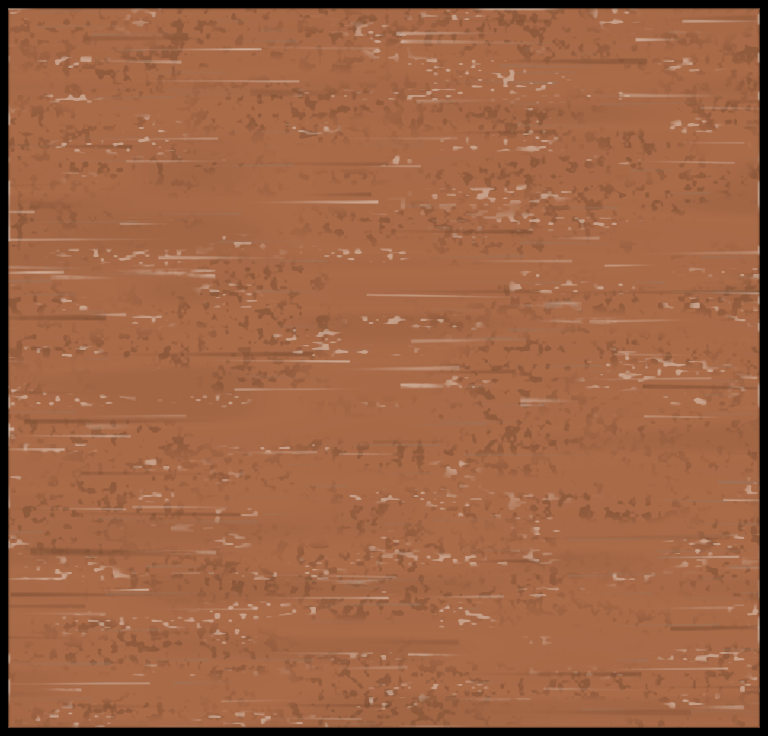
A WebGL 2 fragment shader for this texture:

```glsl
#version 300 es
precision highp float;

uniform vec2 u_resolution;
out vec4 outColor;

const vec3 BASE = vec3(0.665, 0.418, 0.283);
const vec3 DARK = vec3(0.43, 0.27, 0.175);
const vec3 GREY = vec3(0.59, 0.47, 0.39);
const vec3 PALE = vec3(0.86, 0.77, 0.71);
const float FRAME = 0.0108;
const float SPECK_STRENGTH = 0.42;
const float DARK_STRENGTH = 0.6;
const float GREY_STRENGTH = 0.55;
const float PALE_STRENGTH = 0.8;

vec4 hash4(vec2 cell, float seed) {
    vec4 q = fract(vec4(cell.xyx, seed) * vec4(0.1031, 0.1030, 0.0973, 0.1099));
    q += dot(q, q.wzxy + 33.33);
    return fract((q.xxyz + q.yzzw) * q.zywx);
}

float noise(vec2 p, float seed) {
    vec2 i = floor(p), f = fract(p);
    f = f * f * (3.0 - 2.0 * f);
    float a = hash4(i, seed).x;
    float b = hash4(i + vec2(1, 0), seed).x;
    float c = hash4(i + vec2(0, 1), seed).x;
    float d = hash4(i + vec2(1, 1), seed).x;
    return mix(mix(a, b, f.x), mix(c, d, f.x), f.y);
}

// Scattered brush strokes: thin at the tail, blunt and strong at the head
float strokes(vec2 p, vec2 cell, float density, float thickness, float seed) {
    float px = 1.0 / u_resolution.x;
    float cover = 0.0;
    vec2 home = floor(p / cell);
    for (int j = -1; j <= 1; j++)
    for (int i = -1; i <= 1; i++) {
        vec2 id = home + vec2(i, j);
        vec4 h = hash4(id, seed);
        vec4 k = hash4(id, seed + 7.0);
        if (h.x > density) continue;
        float len = cell.x * mix(0.25, 1.0, h.y);
        vec2 d = p - (id + h.zw) * cell;
        d.y -= (k.x - 0.5) * 0.035 * d.x;
        float along = d.x * (k.y < 0.5 ? -1.0 : 1.0) / len + 0.5;
        float halfWidth = thickness * mix(0.35, 1.0, k.z * k.z) * mix(0.3, 1.0, clamp(along, 0.0, 1.0));
        float body = 1.0 - smoothstep(halfWidth * 0.3, halfWidth + px, abs(d.y));
        float fade = smoothstep(0.0, 0.95, along) * (1.0 - smoothstep(1.0 - 2.0 * px / len, 1.0, along));
        cover = max(cover, body * fade * mix(0.35, 1.0, k.w));
    }
    return cover;
}

void main() {
    vec2 p = gl_FragCoord.xy / u_resolution.x;
    vec2 size = u_resolution / u_resolution.x;
    float px = 1.0 / u_resolution.x;

    // Broad tone and stretched patches
    float band = noise(p * vec2(4.0, 26.0), 1.0);
    float patches = 0.6 * noise(p * vec2(6.0, 30.0), 2.0) + 0.4 * noise(p * vec2(17.0, 55.0), 3.0);
    vec3 color = BASE * (1.0 + 0.035 * (band - 0.5));
    color = mix(color, DARK, 0.16 * smoothstep(0.55, 0.95, band));

    // Dark chipped grain
    float grain = 0.65 * noise(p * vec2(115.0, 125.0), 4.0) + 0.35 * noise(p * 240.0, 5.0);
    float specks = smoothstep(0.53, 0.72, grain) * smoothstep(0.28, 0.72, patches);
    color = mix(color, DARK, SPECK_STRENGTH * specks);

    // Brush strokes, broken up by bristle marks
    float bristle = noise(p * vec2(22.0, 330.0), 6.0);
    float darkStroke = strokes(p, vec2(0.38, 0.032), 0.48, 0.0075, 11.0);
    color = mix(color, DARK, DARK_STRENGTH * darkStroke * mix(0.6, 1.0, bristle));

    float greyStroke = strokes(p, vec2(0.22, 0.014), 0.42, 0.0024, 23.0);
    color = mix(color, GREY, GREY_STRENGTH * greyStroke * mix(0.5, 1.0, bristle));

    float paleStroke = strokes(p, vec2(0.24, 0.024), 0.34, 0.0032, 37.0);
    color = mix(color, PALE, PALE_STRENGTH * paleStroke * mix(0.35, 1.0, bristle));

    float smear = strokes(p, vec2(0.18, 0.08), 0.2, 0.0085, 53.0);
    float ragged = smoothstep(0.3, 0.75, 0.6 * bristle + 0.4 * grain);
    color = mix(color, PALE, 0.7 * smear * ragged);

    // Small pale flecks in clusters
    float cluster = smoothstep(0.66, 0.86, noise(p * vec2(10.0, 48.0), 8.0));
    float fleck = smoothstep(0.64, 0.86, noise(p * vec2(120.0, 240.0), 9.0));
    color = mix(color, PALE, 0.6 * cluster * fleck);

    // Worn rim and black frame
    vec2 toEdge = min(p, size - p) - FRAME;
    float edge = min(toEdge.x, toEdge.y);
    color = mix(color, DARK, 0.35 * (1.0 - smoothstep(0.0, 0.004, edge)));
    float rimWear = smoothstep(0.6, 0.85, noise(p * vec2(9.0, 60.0), 10.0));
    color = mix(color, PALE, 0.6 * rimWear * (1.0 - smoothstep(0.001, 0.004, edge)));
    color *= smoothstep(-px, px, edge);

    outColor = vec4(color, 1.0);
}
```
